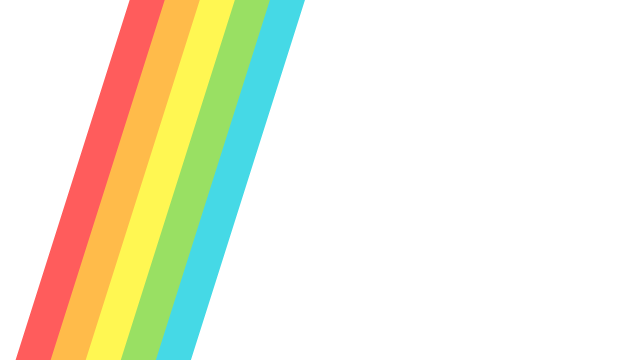
Write a Shadertoy shader that draws this background.

```glsl
// Five slanted rainbow stripes side by side on a white background.

const int STRIPE_COUNT = 5;
const float STRIPE_WIDTH = 0.0974;  // horizontal width, in canvas heights
const float LEFT_EDGE = 0.0433;     // where the band meets the bottom
const float SLANT = 0.3168;         // horizontal shift from bottom to top

const vec3 WHITE  = vec3(1.0);
const vec3 RED    = vec3(1.00, 0.36, 0.36);
const vec3 ORANGE = vec3(1.00, 0.735, 0.29);
const vec3 YELLOW = vec3(1.00, 0.97, 0.32);
const vec3 GREEN  = vec3(0.60, 0.88, 0.39);
const vec3 CYAN   = vec3(0.27, 0.85, 0.90);

// Smooth step across one pixel, centred on the edge
float edgeMask(float distanceToEdge, float pixel) {
    return clamp(distanceToEdge / pixel + 0.5, 0.0, 1.0);
}

// Horizontal position after removing the slant
float unslant(vec2 p, float slant) {
    return p.x - slant * p.y;
}

// Paints each colour from its left edge onward, ending with the background
vec3 stripes(float x, float width, float pixel, vec3 background) {
    vec3 palette[STRIPE_COUNT] = vec3[STRIPE_COUNT](RED, ORANGE, YELLOW, GREEN, CYAN);
    vec3 color = background;
    for (int i = 0; i < STRIPE_COUNT; i++) {
        color = mix(color, palette[i], edgeMask(x - float(i) * width, pixel));
    }
    return mix(color, background, edgeMask(x - float(STRIPE_COUNT) * width, pixel));
}

void mainImage(out vec4 fragColor, in vec2 fragCoord) {
    // Height-based units, origin at the lower left
    vec2 p = fragCoord / iResolution.y;
    float pixel = 1.0 / iResolution.y;

    float across = unslant(p, SLANT) - LEFT_EDGE;
    fragColor = vec4(stripes(across, STRIPE_WIDTH, pixel, WHITE), 1.0);
}
```
